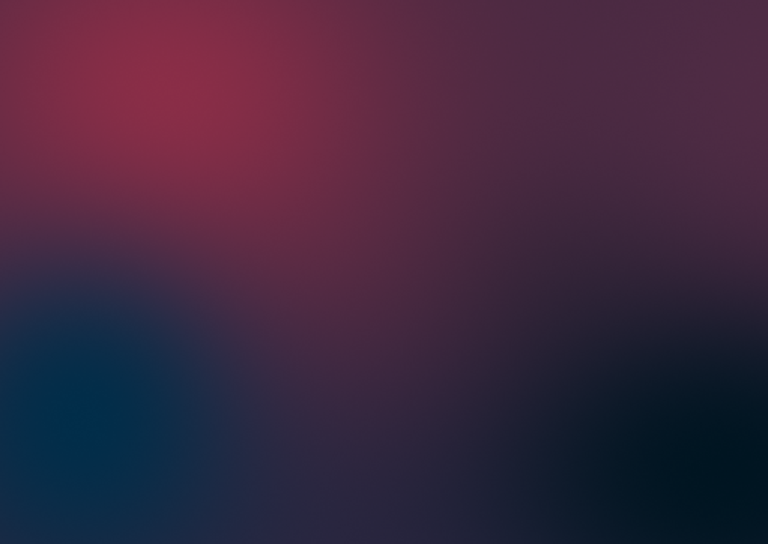
Write a WebGL 1 fragment shader that draws this background.

```glsl
precision highp float;
// Soft dusk gradient: crimson, deep blue and near-black glows over muted plum.

#define CRIMSON vec3(0.545, 0.178, 0.278)
#define PLUM vec3(0.285, 0.163, 0.258)
#define INDIGO vec3(0.170, 0.150, 0.250)
#define BLUE vec3(0.005, 0.178, 0.288)
#define MIDNIGHT vec3(0.000, 0.082, 0.130)
#define DUSK vec3(0.160, 0.135, 0.200)
#define MAUVE vec3(0.330, 0.175, 0.275)
#define GRAIN_CELLS 362.0
#define GRAIN_AMOUNT 0.004

uniform vec2 u_resolution;

float hash(vec2 p) {
  vec3 q = fract(vec3(p.xyx) * 0.1031);
  q += dot(q, q.yzx + 33.33);
  return fract((q.x + q.y) * q.z);
}

// Elliptical falloff; a higher power gives a flatter core.
float glow(vec2 p, vec2 center, vec2 radius, float power) {
  return exp(-pow(length((p - center) / radius) + 1e-4, power));
}

void main() {
  // Coordinates in canvas heights, with centers given as canvas fractions.
  vec2 uv = gl_FragCoord.xy / u_resolution;
  vec2 aspect = vec2(u_resolution.x / u_resolution.y, 1.0);
  vec2 p = uv * aspect;

  // Plum field sinking to indigo
  vec3 color = mix(INDIGO, PLUM, smoothstep(0.0, 0.55, uv.y));

  // Faint variation on the right
  color = mix(color, MAUVE, 0.6 * glow(p, vec2(1.02, 0.80) * aspect, vec2(0.30, 0.34), 2.0));
  color = mix(color, DUSK, 0.4 * glow(p, vec2(0.72, 0.50) * aspect, vec2(0.26, 0.20), 2.0));

  // Main glows
  color = mix(color, CRIMSON, glow(p, vec2(0.215, 0.82) * aspect, vec2(0.42, 0.37), 2.0));
  color = mix(color, BLUE, glow(p, vec2(0.105, 0.23) * aspect, vec2(0.30, 0.31), 2.2));
  color = mix(color, MIDNIGHT, glow(p, vec2(0.95, 0.13) * aspect, vec2(0.45, 0.34), 2.4));

  // Fine grain against banding
  color += (hash(floor(p * GRAIN_CELLS)) - 0.5) * GRAIN_AMOUNT;
  gl_FragColor = vec4(color, 1.0);
}
```
